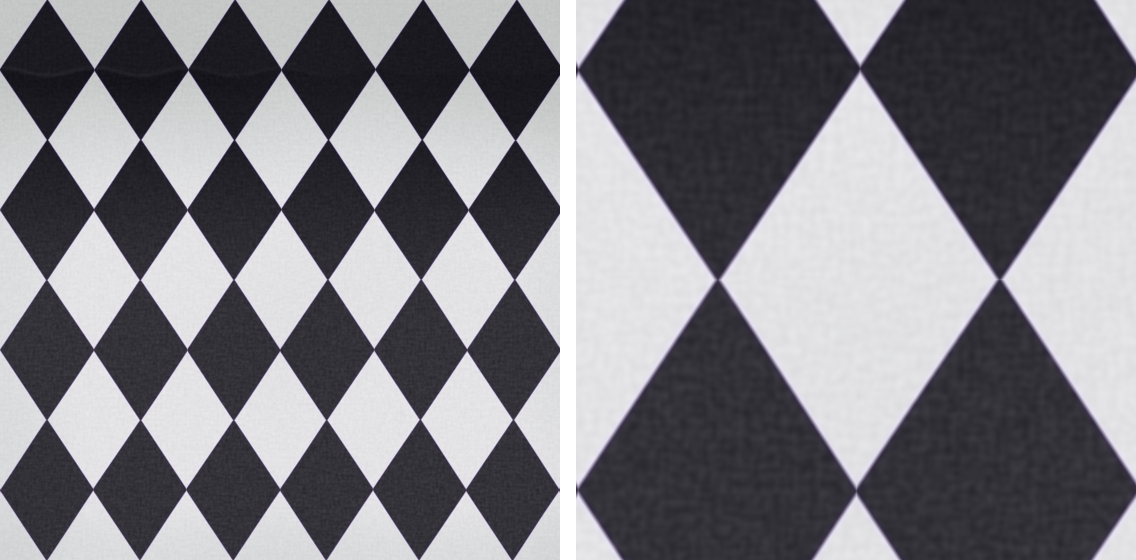
Left, the full canvas; right, a detail of the centre.
Reproduce this pattern procedurally as a three.js fragment shader.

```glsl
// Harlequin cloth: six by four tall black diamonds on off-white, with soft shading and a fine weave.
varying vec2 vUv;

const vec2 PERIOD = vec2(0.1677, 0.25);       // diamond width and height
const vec2 FIRST_CENTER = vec2(0.0846, 0.125);
const float TAPER = 0.009;                    // columns draw together toward the bottom
const float WOBBLE = 0.0016;                  // slow drift of the printed grid
const float INK_SPREAD = 0.0009;              // lets neighbouring corners touch
const float EDGE_SOFTNESS = 0.0017;

const vec3 CLOTH_LIT = vec3(0.892, 0.892, 0.902);
const vec3 CLOTH_SHADE = vec3(0.770, 0.780, 0.775);
const vec3 INK_LIT = vec3(0.205, 0.198, 0.225);
const vec3 INK_SHADE = vec3(0.100, 0.098, 0.122);
const vec3 FRINGE = vec3(0.015, -0.010, 0.060);

const float THREADS = 210.0;
const float CLOTH_GRAIN = 0.035;
const float INK_GRAIN = 0.065;
const float CREASE_HEIGHT = 0.872;

vec2 gradientAt(vec2 cell) {
  float angle = 6.2832 * fract(sin(dot(cell, vec2(127.1, 311.7))) * 43758.5);
  return vec2(cos(angle), sin(angle));
}

float gradientNoise(vec2 p) {
  vec2 i = floor(p);
  vec2 f = fract(p);
  vec2 u = f * f * f * (f * (f * 6.0 - 15.0) + 10.0);
  float a = dot(gradientAt(i), f);
  float b = dot(gradientAt(i + vec2(1.0, 0.0)), f - vec2(1.0, 0.0));
  float c = dot(gradientAt(i + vec2(0.0, 1.0)), f - vec2(0.0, 1.0));
  float d = dot(gradientAt(i + vec2(1.0, 1.0)), f - vec2(1.0, 1.0));
  return mix(mix(a, b, u.x), mix(c, d, u.x), u.y);
}

// Signed distance to the diamond grid, negative inside the ink.
float diamondDistance(vec2 p) {
  p.x *= 1.0 + TAPER * (1.0 - p.y);
  p += WOBBLE * vec2(gradientNoise(p * 5.0), gradientNoise(p * 5.0 + 31.0));
  vec2 fromCenter = abs(fract((p - FIRST_CENTER) / PERIOD + 0.5) - 0.5);
  return (fromCenter.x + fromCenter.y - 0.5) / length(1.0 / PERIOD) - INK_SPREAD;
}

// Warp and weft streaks plus round speckle.
float weave(vec2 p) {
  float weft = gradientNoise(p * THREADS * vec2(0.25, 1.0));
  float warp = gradientNoise(p * THREADS * vec2(1.0, 0.25) + 57.0);
  float speckle = gradientNoise(p * THREADS * 0.9 + 113.0);
  return 0.4 * (weft + warp) + 0.6 * speckle;
}

// A shallow sagging fold: a thin sheen above, a soft shadow below.
float crease(vec2 p) {
  float sag = 0.007 * cos(6.2832 * (p.x - FIRST_CENTER.x) / PERIOD.x);
  float h = p.y - CREASE_HEIGHT + sag;
  float fade = 1.0 - smoothstep(0.15, 0.75, p.x);
  float sheen = exp(-pow(h / 0.004, 2.0));
  float shadow = smoothstep(-0.07, -0.005, h) * (1.0 - smoothstep(-0.005, 0.003, h));
  return fade * 0.035 * sheen - (0.4 + 0.6 * fade) * 0.022 * shadow;
}

void main() {
  vec2 p = vUv;
  float drift = gradientNoise(p * 3.0 + 9.0);

  // Light falls off toward the top, and slightly at the sides and bottom.
  float rim = 0.25 * (1.0 - smoothstep(0.0, 0.16, p.x))
            + 0.20 * smoothstep(0.88, 1.0, p.x)
            + 0.30 * (1.0 - smoothstep(0.0, 0.14, p.y));
  float clothShade = clamp(smoothstep(0.60, 0.94, p.y) + rim + 0.18 * drift, 0.0, 1.0);
  float inkShade = clamp(smoothstep(0.42, 0.86, p.y) + 0.14 * drift, 0.0, 1.0);

  float grain = weave(p);
  float fold = crease(p);
  vec3 cloth = mix(CLOTH_LIT, CLOTH_SHADE, clothShade) + CLOTH_GRAIN * grain + 0.5 * fold;
  vec3 ink = mix(INK_LIT, INK_SHADE, inkShade) + INK_GRAIN * grain * (1.0 - 0.5 * inkShade) + fold;

  // Print the diamonds with a faint violet fringe on their outlines.
  float d = diamondDistance(p);
  float inked = 1.0 - smoothstep(-EDGE_SOFTNESS, EDGE_SOFTNESS, d);
  vec3 color = mix(cloth, ink, inked);
  color += FRINGE * exp(-pow(d / (1.5 * EDGE_SOFTNESS), 2.0));

  gl_FragColor = vec4(clamp(color, 0.0, 1.0), 1.0);
}
```
